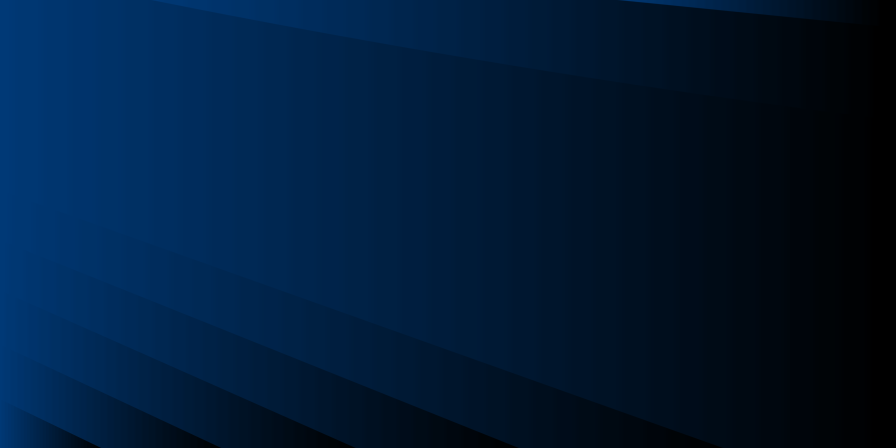
Write a WebGL 2 fragment shader that draws this background.

```glsl
#version 300 es
precision highp float;
// Dark blue backdrop: a horizontal fade from blue to black, overlaid by slanted sheets.
// Every sheet repeats the same fade over its own span, so its edge emerges
// gradually as its tone departs from that of the sheet beneath it.

uniform vec2 u_resolution;
out vec4 outColor;

const vec3 BLUE = vec3(0.0, 0.222, 0.462);   // brightest tone, at the start of a fade
const float FADE_END = 0.985;                // x where the backdrop reaches black
const float TONE_STEPS = 32.0;               // faint vertical banding of the fade

// Lower sheets: x where the edge meets the bottom, y where it meets the left side
const int LOWER_COUNT = 5;
const vec2 LOWER[LOWER_COUNT] = vec2[](
    vec2(0.807, 0.575), vec2(0.579, 0.464), vec2(0.397, 0.352),
    vec2(0.247, 0.231), vec2(0.113, 0.109));

// Upper sheets: x where the edge meets the top, its downward slope, its curvature
const int UPPER_COUNT = 2;
const vec3 UPPER[UPPER_COUNT] = vec3[](
    vec3(0.169, 0.40, 0.092), vec3(0.690, 0.20, 0.0));

// Brightness falling from one at "start" to zero at "end"
float fade(float x, float start, float end) {
    return clamp((end - x) / (end - start), 0.0, 1.0);
}

// Soft-edged quantisation into narrow bands
float banded(float tone) {
    float level = tone * TONE_STEPS;
    return (floor(level) + smoothstep(0.25, 0.75, fract(level))) / TONE_STEPS;
}

void main() {
    vec2 uv = gl_FragCoord.xy / u_resolution;
    float soft = 0.75 / u_resolution.y;

    // Backdrop
    float tone = banded(fade(uv.x, 0.0, FADE_END));

    // Sheets hanging from the top, each brighter than what lies below
    for (int i = 0; i < UPPER_COUNT; i++) {
        vec3 sheet = UPPER[i];
        float run = uv.x - sheet.x;
        float edge = 1.0 - sheet.y * run + sheet.z * run * run;
        float cover = smoothstep(-soft, soft, uv.y - edge);
        tone = mix(tone, banded(fade(uv.x, sheet.x, FADE_END)), cover);
    }

    // Sheets stacked in the lower left, each fading out sooner than the last
    for (int i = 0; i < LOWER_COUNT; i++) {
        vec2 sheet = LOWER[i];
        float edge = sheet.y * (1.0 - uv.x / sheet.x);
        float cover = smoothstep(-soft, soft, edge - uv.y);
        tone = mix(tone, banded(fade(uv.x, 0.0, sheet.x)), cover);
    }

    outColor = vec4(BLUE * tone, 1.0);
}
```
